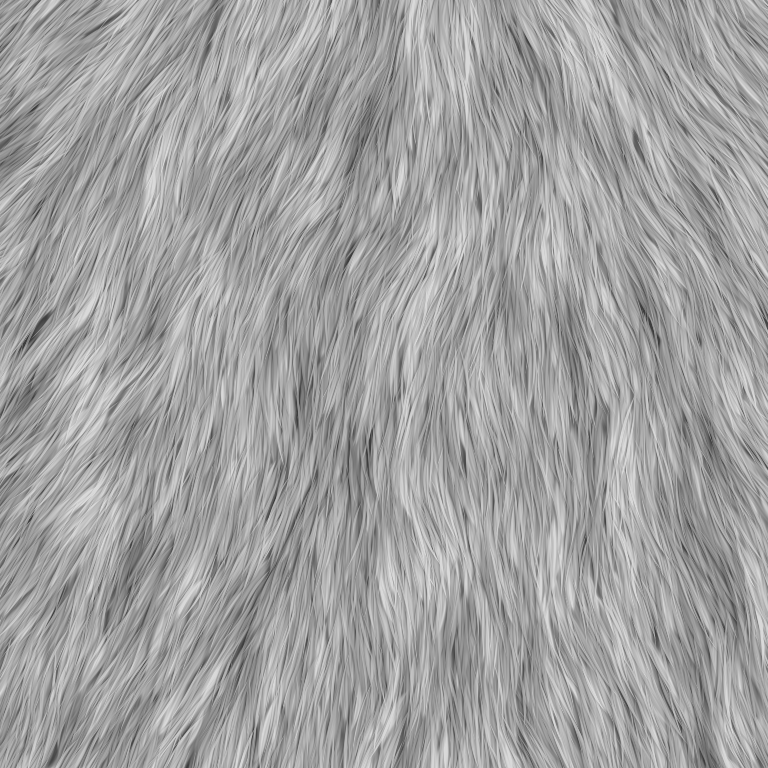
Give the GLSL for this texture, as a WebGL 2 fragment shader.

```glsl
#version 300 es
precision highp float;
// Long grey fur: layers of tapered, gently bent locks scattered on jittered grids,
// each combed along a smooth direction field. Wide locks lie below, single hairs
// on top; each drops a soft shadow, and long clumps tint the coat light and dark.

#define CELL 0.035        // grid spacing of the locks
#define LOCK_LAYERS 7     // layers of wide locks
#define HAIR_LAYERS 6     // layers of thin hairs above them
#define LOCK_WIDE 0.0125  // half width of the lowest locks
#define LOCK_THIN 0.0045  // half width of the highest locks
#define HAIR_WIDTH 0.0014 // half width of a single hair
#define UNDERCOAT 0.46    // grey between the locks
#define COAT 0.765        // mean grey of the locks
#define VARIATION 0.19    // tone range from lock to lock
#define STREAK 0.040      // contrast of strands inside a lock
#define SHADOW 0.19       // depth of the shadow beside a lock
#define CLUMP 0.085       // strength of the broad light and dark clumps

uniform vec2 u_resolution;
out vec4 fragColor;

vec4 hash4(vec3 v) {
    vec4 q = fract(v.xyzx * vec4(0.1031, 0.1030, 0.0973, 0.1099));
    q += dot(q, q.wzxy + 33.33);
    return fract((q.xxyz + q.yzzw) * q.zywx);
}

// Angle of the hair away from straight down, positive to the right
float combAngle(vec2 p) {
    float spread = mix(1.0, 1.65, smoothstep(0.55, 1.0, p.y));
    float angle = (p.x - 0.57) * spread;
    vec2 swirl = (p - vec2(0.47, 0.66)) / vec2(0.13, 0.10);
    angle -= 0.45 * exp(-dot(swirl, swirl));
    angle += 0.09 * sin(9.0 * p.x + 7.0 * p.y + 1.0);
    angle += 0.12 * sin(17.0 * p.x - 13.0 * p.y + 2.3);
    angle += 0.08 * sin(23.0 * p.x + 31.0 * p.y + 4.1);
    angle += 0.08 * sin(47.0 * p.x - 21.0 * p.y + 0.6);
    return angle;
}

// Local frame of a lock: x across, y from -1 at the root to 1 at the tip
vec2 lockFrame(vec2 d, vec2 root, float halfLength, vec2 shape) {
    float angle = combAngle(root) + (shape.x - 0.5) * 0.28;
    vec2 dir = vec2(sin(angle), -cos(angle));
    float y = dot(d, dir);
    float along = y / halfLength;
    float bend = (shape.y - 0.5) * 0.36;
    float across = dot(d, vec2(-dir.y, dir.x)) + bend * (y * along - 0.3 * halfLength);
    return vec2(across, along);
}

float taperAt(float along) {
    return smoothstep(-1.0, -0.2, along) * (1.0 - smoothstep(0.0, 1.0, along));
}

// Strands running along a lock, drawn together towards its tip
float strands(vec2 f, float taper, float seed) {
    float u = f.x / (0.6 + 0.4 * taper);
    return sin(u * 980.0 + seed * 40.0 + f.y * 1.5)
         + 0.8 * sin(u * 1510.0 + seed * 71.0 - f.y * 2.0);
}

// Lays one lock over the tone already present
float layLock(float tone, vec2 d, vec2 root, vec4 rnd, float layer,
              float width, float isHair, float pixel) {
    if (dot(d, d) > 0.0049) return tone;
    vec4 shape = hash4(vec3(rnd.xy * 91.0, rnd.z * 57.0 + layer));
    vec2 f = lockFrame(d, root, mix(0.040, 0.066, rnd.z), shape.xy);
    float reach = width * mix(0.6, 1.4, shape.z);
    if (abs(f.y) >= 1.0 || abs(f.x) > reach * 3.5 + 0.005) return tone;
    float taper = taperAt(f.y);

    // Soft shadow, shifted to one side
    float halo = 1.0 - smoothstep(0.0, 2.4 * reach, abs(f.x + 0.8 * reach));
    tone *= 1.0 - SHADOW * halo * taper;

    // Body of the lock
    float soft = max(0.45 * reach, 0.6 * pixel);
    float edge = reach * taper;
    float cover = 1.0 - smoothstep(edge - soft, edge + soft, abs(f.x));
    cover *= smoothstep(0.0, 0.4, taper) * mix(0.85, 0.65, isHair);
    float grey = COAT + (rnd.w - 0.5) * VARIATION * (1.0 + 0.2 * isHair) + 0.045 * f.y;
    grey += STREAK * (1.0 - isHair) * strands(f, taper, shape.w);
    return mix(tone, grey, cover);
}

// Broad tint: long soft strokes, light or dark, following the comb
float clumps(vec2 p) {
    float tint = 0.0;
    for (int k = 0; k < 3; k++) {
        vec2 shift = float(k) * vec2(0.43, 0.29);
        vec2 cell = floor(p / (2.0 * CELL) + shift);
        for (int n = 0; n < 25; n++) {
            vec2 id = cell + vec2(n % 5 - 2, n / 5 - 2);
            vec4 rnd = hash4(vec3(id + 41.0, float(k) * 5.0 + 90.0));
            vec2 root = (id + rnd.xy - shift) * 2.0 * CELL;
            vec2 f = lockFrame(p - root, root, mix(0.08, 0.13, rnd.z), rnd.yx);
            float x = f.x / mix(0.009, 0.020, rnd.x);
            tint += (rnd.w - 0.5) * 2.0 * exp(-x * x) * taperAt(f.y);
        }
    }
    return tint;
}

void main() {
    vec2 p = gl_FragCoord.xy / u_resolution.y;
    float pixel = 1.0 / u_resolution.y;
    float tone = UNDERCOAT;

    for (int k = 0; k < LOCK_LAYERS + HAIR_LAYERS; k++) {
        float layer = float(k);
        float isHair = k < LOCK_LAYERS ? 0.0 : 1.0;
        float height = min(layer / float(LOCK_LAYERS - 1), 1.0);
        float width = mix(mix(LOCK_WIDE, LOCK_THIN, height), HAIR_WIDTH, isHair);
        vec2 shift = layer * vec2(0.37, 0.61);
        vec2 cell = floor(p / CELL + shift);
        // Bottom row first, so that upper tips overlap
        for (int n = 0; n < 25; n++) {
            vec2 id = cell + vec2(n % 5 - 2, n / 5 - 2);
            vec4 rnd = hash4(vec3(id + 17.0, layer * 7.0 + 3.0));
            vec2 root = (id + rnd.xy - shift) * CELL;
            tone = layLock(tone, p - root, root, rnd, layer, width, isHair, pixel);
        }
    }
    tone += CLUMP * clumps(p);
    fragColor = vec4(vec3(clamp(tone, 0.24, 0.85)), 1.0);
}
```
